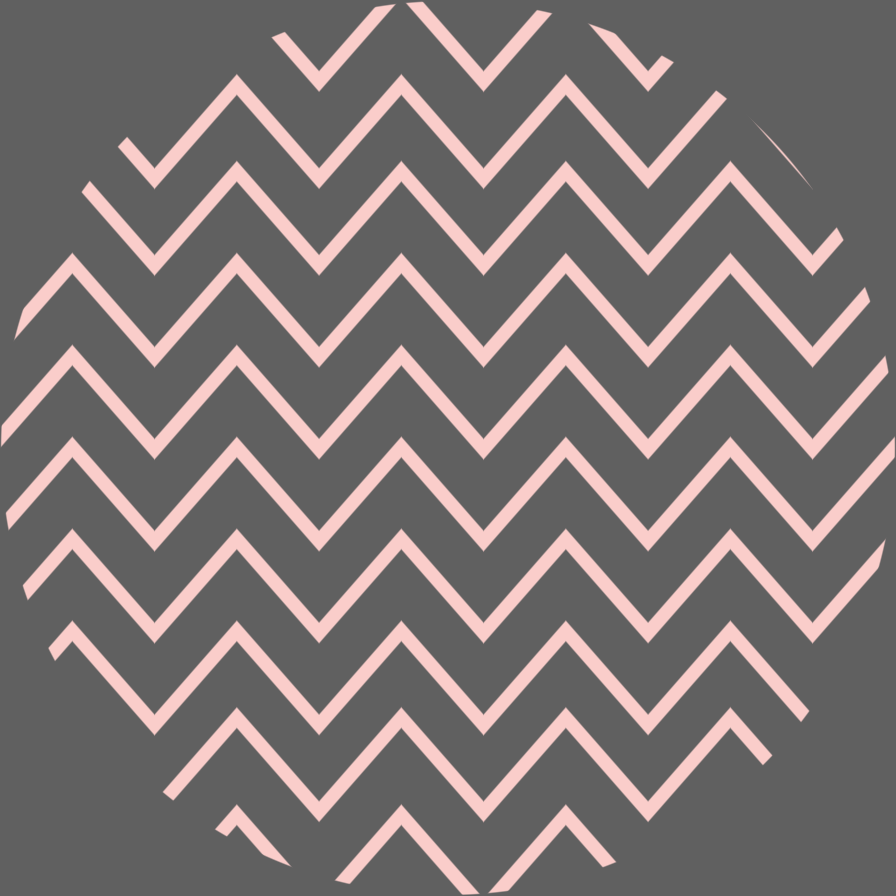
Reproduce this pattern procedurally as a WebGL 1 fragment shader.

```glsl
precision highp float;
// Pink chevron stripes clipped to a disc on a flat grey ground.

uniform vec2 u_resolution;

const vec3 GROUND = vec3(0.378, 0.378, 0.378);
const vec3 PINK = vec3(0.980, 0.804, 0.792);

const vec2 DISC_CENTER = vec2(0.5, 0.5);
const float DISC_RADIUS = 0.4988;

const float PERIOD = 0.1836;       // distance between neighbouring peaks
const float PEAK_X = 0.4479;       // position of one peak
const float RISE = 0.1049;         // height from valley to peak
const float ROW_STEP = 0.1026;     // distance between rows
const float MID_ROW_Y = 0.4486;    // mid height of row zero
const float HALF_HEIGHT = 0.0115;  // half the stroke, measured vertically
const float NUDGE = 0.0058;        // inward shift of two outer rows
const float SOFTNESS = 0.0022;     // least width of a smoothed edge

// Triangle wave with its peaks at PEAK_X + n * PERIOD.
float zigzag(float x) {
  float phase = abs(fract((x - PEAK_X) / PERIOD + 0.5) - 0.5);
  return RISE * (0.5 - 2.0 * phase);
}

// The second row from each end sits slightly closer to the middle.
float rowShift(float row) {
  float side = row - 0.5;
  float isNudged = 1.0 - step(0.25, abs(abs(side) - 3.5));
  return -sign(side) * NUDGE * isNudged;
}

// Signed distance to the nearest chevron stripe, with mitred corners.
float chevrons(vec2 p) {
  float height = p.y - MID_ROW_Y - zigzag(p.x);
  float row = floor(height / ROW_STEP + 0.5);
  float offset = height - row * ROW_STEP - rowShift(row);
  float slope = 2.0 * RISE / PERIOD;
  return (abs(offset) - HALF_HEIGHT) / sqrt(1.0 + slope * slope);
}

// Coverage of a signed distance, negative inside.
float fill(float d, float width) {
  return 1.0 - smoothstep(-0.5 * width, 0.5 * width, d);
}

void main() {
  float side = min(u_resolution.x, u_resolution.y);
  vec2 p = (gl_FragCoord.xy - 0.5 * u_resolution) / side + 0.5;
  float edge = max(SOFTNESS, 1.2 / side);

  float disc = length(p - DISC_CENTER) - DISC_RADIUS;
  float mask = fill(chevrons(p), edge) * fill(disc, edge);

  gl_FragColor = vec4(mix(GROUND, PINK, mask), 1.0);
}
```
